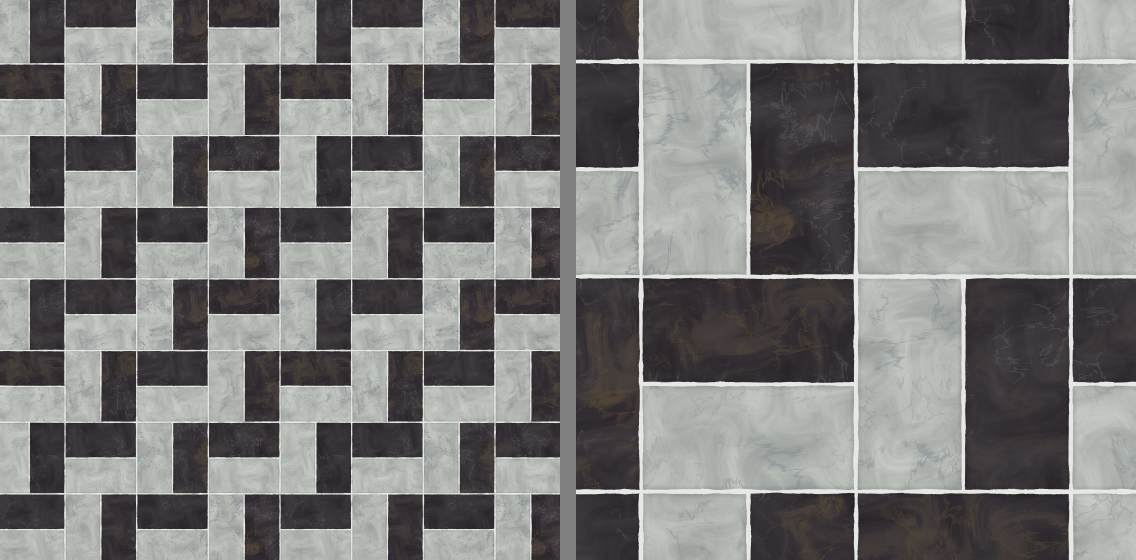
Left, the full canvas; right, a detail of the centre.
Give the GLSL for this texture, as a Shadertoy shader.

```glsl
// Marble basket-weave floor: square cells split into a pale and a dark slab,
// alternating upright and lying, with thin white joints. Layered sines give the
// clouding, warped cellular borders the veins; slab variety repeats every 4 cells.

const float CELLS = 7.815;      // cells across the canvas
const float PERIOD = 4.0;       // cells before the slabs repeat
const float JOINT = 0.0095;     // half width of a joint, in cells

const vec3 PALE = vec3(0.710, 0.730, 0.706);
const vec3 PALE_VEIN = vec3(0.50, 0.515, 0.55);
const vec3 DARK = vec3(0.208, 0.190, 0.208);
const vec3 DARK_WISP = vec3(0.42, 0.41, 0.42);
const vec3 GOLD = vec3(0.37, 0.31, 0.21);
const vec3 GROUT = vec3(0.90, 0.91, 0.90);

vec2 hash2(vec2 p) {
    vec3 q = fract(vec3(p.xyx) * vec3(0.1031, 0.1030, 0.0973));
    q += dot(q, q.yzx + 33.33);
    return fract((q.xx + q.yz) * q.zy);
}

// Soft clouds from rotated, self-warping sine layers, about -0.7 to 0.7
float sineClouds(vec2 p) {
    const mat2 turn = mat2(0.8, 0.6, -0.6, 0.8);
    float sum = 0.0, amp = 0.5;
    for (int i = 0; i < 6; i++) {
        p = turn * p * 1.75 + 2.3;
        p += 0.8 * sin(p.yx * 1.2 + float(i));
        sum += amp * sin(p.x) * sin(p.y);
        amp *= 0.64;
    }
    return sum;
}

// Gap between the two nearest cell points: zero along cellular borders
float cellBorder(vec2 p) {
    vec2 id = floor(p), f = fract(p);
    float nearest = 8.0, second = 8.0;
    for (int y = -1; y <= 1; y++)
    for (int x = -1; x <= 1; x++) {
        vec2 o = vec2(x, y);
        float d = length(o + hash2(id + o) - f);
        second = min(second, max(nearest, d));
        nearest = min(nearest, d);
    }
    return second - nearest;
}

// Broken veins of a given width, shown only where the mask is high
float veins(vec2 p, float width, float mask) {
    vec2 warp = vec2(sineClouds(p * 0.9), sineClouds(p * 0.9 + 17.0));
    float line = 1.0 - smoothstep(0.0, width, cellBorder(p + 0.65 * warp));
    return line * smoothstep(-0.1, 0.45, mask);
}

vec3 paleMarble(vec2 p, vec2 variety) {
    float cloud = sineClouds(p * 1.5);
    float patches = sineClouds(p * 0.6 + 5.0);
    float strength = mix(0.35, 0.85, variety.x);
    vec3 color = PALE + 0.075 * cloud + 0.03 * (variety.y - 0.5);
    color = mix(color, PALE_VEIN, 0.32 * strength * smoothstep(0.1, 0.7, patches - 0.4 * cloud));
    color = mix(color, PALE_VEIN, 0.60 * strength * veins(p * 0.9, 0.12, patches));
    return mix(color, PALE_VEIN, 0.35 * strength * veins(p * 1.9 + 9.0, 0.15, -patches));
}

vec3 darkMarble(vec2 p, vec2 variety) {
    float cloud = sineClouds(p * 1.4);
    float patches = sineClouds(p * 0.7 + 3.0);
    float gilding = smoothstep(0.35, 1.0, variety.x);
    vec3 color = DARK + 0.05 * cloud + 0.02 * (variety.y - 0.5);
    color = mix(color, DARK_WISP, 0.14 * smoothstep(0.1, 0.7, patches));
    color = mix(color, GOLD, 0.30 * gilding * smoothstep(0.1, 0.6, cloud - patches));
    color = mix(color, GOLD, 0.55 * gilding * veins(p * 1.2 + 4.0, 0.13, -patches));
    return mix(color, DARK_WISP, 0.36 * veins(p * 1.3, 0.11, patches));
}

void mainImage(out vec4 fragColor, in vec2 fragCoord) {
    vec2 p = (fragCoord / iResolution.xy - vec2(0.5, 0.502)) * CELLS;
    float pixel = CELLS / min(iResolution.x, iResolution.y);
    vec2 cell = floor(p), f = fract(p);

    // Odd cells stand upright; the dark slab is on the right or on top
    bool upright = mod(cell.x + cell.y, 2.0) > 0.5;
    float across = upright ? f.x : f.y;
    float along = upright ? f.y : f.x;
    bool isDark = across > 0.5;

    // Distance to the nearest slab edge
    float side = fract(across * 2.0);
    float edge = min(min(along, 1.0 - along), 0.5 * min(side, 1.0 - side));

    // Each slab is cut from its own place in the stone
    vec2 slab = mod(cell, PERIOD) * 2.0 + (isDark ? 1.0 : 0.0);
    vec2 variety = hash2(slab + 7.0);
    vec2 stone = f * 4.0 + 40.0 * hash2(slab + 31.0);
    vec3 color = isDark ? darkMarble(stone, variety) : paleMarble(stone, variety);

    // Worn rim and slightly ragged joint
    color *= mix(0.90, 1.0, smoothstep(0.005, 0.035, edge));
    float ragged = JOINT * (1.0 + 0.5 * sineClouds(mod(p, PERIOD) * 9.0));
    float joint = clamp((ragged - edge) / pixel + 0.5, 0.0, 1.0);
    fragColor = vec4(mix(color, GROUT, joint), 1.0);
}
```
